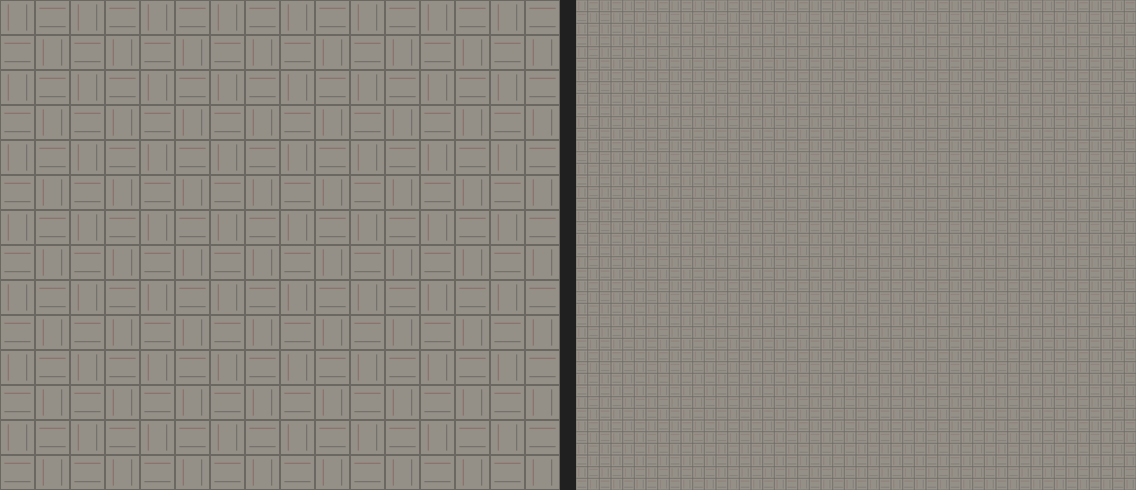
Left: one tile. Right: repeated 3 by 3.
Give the GLSL for this pattern, as a Shadertoy shader.

```glsl
#define REPEATS vec2(16.0, 14.0)
#define GROUT_WIDTH 0.042
#define STROKE_WIDTH 0.020
#define STROKE_LENGTH 0.75
#define STROKE_OFFSET 0.2656
#define TILE_COLOR vec3(0.58, 0.56, 0.53)
#define GROUT_COLOR vec3(0.36, 0.355, 0.33)
#define DARK_COLOR vec3(0.36, 0.355, 0.33)
#define RED_COLOR vec3(0.53, 0.36, 0.35)

// Share of a pixel covered by a centred band, exact for thin lines
float bandCoverage(float dist, float width, float pixel) {
    float lo = max(dist - 0.5 * pixel, -0.5 * width);
    float hi = min(dist + 0.5 * pixel, 0.5 * width);
    return max(hi - lo, 0.0) / pixel;
}

// Straight stroke: x runs across it, y along it
float strokeCoverage(vec2 p, vec2 pixel) {
    return bandCoverage(p.x, STROKE_WIDTH, pixel.x)
         * bandCoverage(p.y, STROKE_LENGTH, pixel.y);
}

void mainImage(out vec4 fragColor, in vec2 fragCoord) {
    vec2 grid = fragCoord / iResolution.xy * REPEATS;
    vec2 pixel = REPEATS / iResolution.xy;
    vec2 cell = floor(grid);
    vec2 local = grid - cell - 0.5;

    // Stroke pairs alternate direction like a checkerboard
    bool upright = mod(cell.x + cell.y, 2.0) > 0.5;
    vec2 strokePos = upright ? local : vec2(-local.y, local.x);
    vec2 strokePixel = upright ? pixel : pixel.yx;
    vec2 offset = vec2(STROKE_OFFSET, 0.0);

    vec3 color = TILE_COLOR;
    color = mix(color, RED_COLOR, strokeCoverage(strokePos + offset, strokePixel));
    color = mix(color, DARK_COLOR, strokeCoverage(strokePos - offset, strokePixel));

    // Grout centred on the cell borders
    vec2 border = fract(grid + 0.5) - 0.5;
    float groutX = bandCoverage(border.x, GROUT_WIDTH, pixel.x);
    float groutY = bandCoverage(border.y, GROUT_WIDTH, pixel.y);
    color = mix(color, GROUT_COLOR, max(groutX, groutY));

    fragColor = vec4(color, 1.0);
}
```
